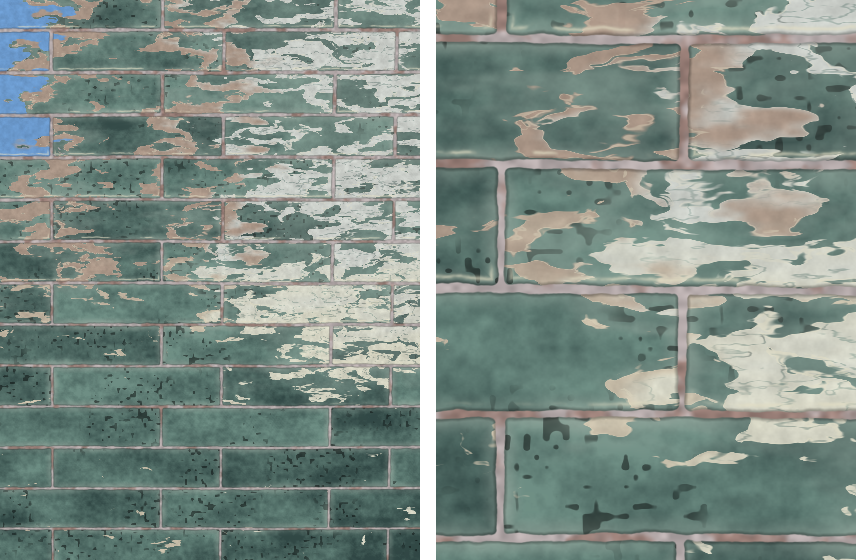
Left, the full canvas; right, a detail of the centre.
Write a WebGL 2 fragment shader that draws this texture.

```glsl
#version 300 es
precision highp float;
// Glazed green wall tiles in staggered courses, each with its own tone and tilt.
// Wavy gloss mirrors sky, tan and pale bands, broken into patches by
// thresholded noise; the lowest courses stay matt and pitted.
uniform vec2 u_resolution;
out vec4 fragColor;

// Layout, in canvas heights measured from the top left
const vec2 TILE = vec2(0.305, 0.0742);
const float FIRST_COURSE = 0.0534;
const vec2 COURSE_RATE = vec2(13.06, 0.465);  // courses per height, and its growth
const vec2 STAGGER = vec2(0.0924, 0.289);     // first joint in alternate courses
const float FAN_CENTER = 0.18;
const vec2 JOINT_HALF = vec2(0.0029, 0.0018); // at the top and at the bottom
const float CORNER = 0.003;
// Surface
const vec2 TILT = vec2(0.07, 0.08);
const vec2 WAVINESS = vec2(0.30, 0.16);
const vec2 RIPPLE = vec2(24.0, 72.0);
// Colours
const vec3 DEEP = vec3(0.19, 0.28, 0.27);
const vec3 JADE = vec3(0.42, 0.55, 0.51);
const vec3 CHALK = vec3(0.63, 0.69, 0.65);
const vec3 GROUT = vec3(0.70, 0.66, 0.66);
const vec3 RUST = vec3(0.55, 0.42, 0.38);
const vec3 TAN = vec3(0.68, 0.59, 0.53);
const vec3 PALE = vec3(0.82, 0.83, 0.81);
const vec3 CREAM = vec3(0.89, 0.87, 0.77);
const vec3 SKY = vec3(0.42, 0.61, 0.83);

float hash(vec2 p) {
  return fract(sin(dot(p, vec2(127.1, 311.7))) * 43758.5453);
}

float noise(vec2 p) {
  vec2 i = floor(p), f = fract(p);
  f = f * f * (3.0 - 2.0 * f);
  return mix(mix(hash(i), hash(i + vec2(1, 0)), f.x),
             mix(hash(i + vec2(0, 1)), hash(i + vec2(1, 1)), f.x), f.y);
}

float fbm(vec2 p) {
  float sum = 0.0, amp = 0.533;
  for (int i = 0; i < 4; i++) {
    sum += amp * noise(p);
    p = p * 2.03 + 17.3;
    amp *= 0.5;
  }
  return sum;
}

float bump(float x, float center, float width) {
  float d = (x - center) / width;
  return exp(-d * d);
}

float roundedBox(vec2 p, vec2 halfSize, float radius) {
  vec2 d = abs(p) - halfSize + radius;
  return length(max(d, 0.0)) + min(max(d.x, d.y), 0.0) - radius;
}

void main() {
  vec2 p = gl_FragCoord.xy / u_resolution.y;
  p.y = 1.0 - p.y;
  float pixel = 1.0 / u_resolution.y;

  // Courses narrow slightly downwards, joints fan from one axis
  float s = p.y - FIRST_COURSE;
  float course = s * (COURSE_RATE.x + COURSE_RATE.y * s) + 0.03 * (noise(p * 8.0) - 0.5);
  float row = floor(course);
  float start = mod(row, 2.0) < 0.5 ? STAGGER.x : STAGGER.y;
  float along = (FAN_CENTER - start + (p.x - FAN_CENTER) * (0.985 + 0.035 * p.y)) / TILE.x;
  vec2 id = vec2(floor(along), row);
  vec2 local = (fract(vec2(along, course)) - 0.5) * TILE;
  vec3 rnd = vec3(hash(id + 3.1), hash(id + 11.7), hash(id + 23.9));
  float edge = roundedBox(local, 0.5 * TILE - mix(JOINT_HALF.x, JOINT_HALF.y, p.y), CORNER);
  edge += 0.003 * (fbm(p * 80.0) - 0.5);

  // Cloudy glaze with chalky rims and dark pits
  vec2 q = p + 7.0 * rnd.xy;
  float cloud = fbm(q * vec2(14.0, 24.0));
  float grain = fbm(q * 130.0);
  float tone = 0.5 + 1.1 * (cloud - 0.5) + 0.6 * (grain - 0.5) + 0.65 * (rnd.z - 0.5);
  vec3 color = mix(DEEP, JADE, clamp(tone, 0.0, 1.0));
  float rim = smoothstep(-0.013, 0.0, edge);
  color = mix(color, CHALK, 0.65 * rim * cloud + 0.22 * (1.0 - p.y) * cloud);
  float pits = smoothstep(0.74, 0.84, noise(q * 170.0)) * smoothstep(0.46, 0.62, fbm(q * 9.0));
  color *= 1.0 - 0.45 * pits;

  // Mirrored surroundings, bent by the tilt and waves of each tile
  vec2 wave = vec2(fbm(q * vec2(16.0, 40.0)), fbm(q * vec2(16.0, 40.0) + 31.0)) - 0.5;
  vec2 m = p + WAVINESS * wave + TILT * (rnd.yz - 0.5);
  float limit = mix(0.57, 0.71, smoothstep(0.1, 0.6, m.x));
  float lit = 1.0 - smoothstep(limit - 0.09, limit + 0.02, m.y);
  float white = smoothstep(0.35, 0.5, m.x) * (0.68 + 0.3 * rnd.x + 0.25 * bump(m.y, 0.54, 0.08));
  float warm = max(bump(m.x, 0.10, 0.075), 0.95 * bump(m.x, 0.36, 0.055));
  float sky = (1.0 - smoothstep(0.06, 0.075, m.x)) * (1.0 - smoothstep(0.25, 0.28, m.y));
  float cover = lit * max(max(white, warm), 1.6 * sky);
  float level = 0.2 + 0.38 * cover;
  float ripple = fbm(q * RIPPLE + 3.0 * wave);
  float mirror = smoothstep(-0.018, 0.018, level - ripple);
  vec3 scene = mix(TAN, PALE, smoothstep(0.35, 0.44, m.x));
  scene = mix(scene, CREAM, 0.65 * smoothstep(0.42, 0.62, m.y));
  scene = mix(scene, SKY, sky) * (0.9 + 0.2 * grain);
  float crease = 1.0 - smoothstep(0.0, 0.035, abs(fbm(q * vec2(30.0, 110.0)) - 0.5));
  scene = mix(scene, color, 0.4 * crease * smoothstep(0.35, 0.5, m.x));
  color = mix(color, CHALK, 0.35 * min(cover, 1.0));
  color = mix(color, scene, 0.93 * mirror);
  float glint = 1.0 - smoothstep(0.004, 0.02, abs(ripple - level + 0.02));
  color = mix(color, CREAM, 0.4 * glint * lit * cover * (1.0 - sky));

  // Dark seam, bright lower bevel, then grout with rusty stains
  color *= 1.0 - 0.3 * smoothstep(-0.0025, 0.0, edge);
  float bevel = bump(edge, -0.004, 0.0013) * smoothstep(0.02, 0.03, local.y);
  color = mix(color, CREAM, 0.6 * bevel * smoothstep(0.4, 0.6, fbm(p * 45.0)) * lit);
  vec3 joint = mix(GROUT, RUST, 0.7 * smoothstep(0.5, 0.7, fbm(p * 38.0)));
  joint *= 0.88 + 0.24 * noise(p * 210.0);
  color = mix(color, joint, smoothstep(-pixel, pixel, edge));
  fragColor = vec4(color, 1.0);
}
```
